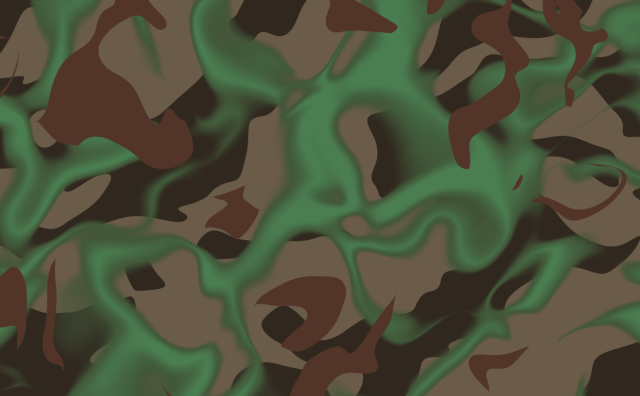
This pattern is drawn by a WebGL 1 fragment shader. Its source:

```glsl
precision highp float;

uniform vec2 u_resolution;

// axis: long direction; bodyFreq, veinFreq: cells per canvas height along and across it
// vein: how strongly the patches shrink to branching ribbons; level: threshold in deviations
struct Layer {
  vec2 axis;
  vec2 bodyFreq;
  vec2 veinFreq;
  float vein;
  float level;
  float seed;
};

const Layer BLACK_LAYER = Layer(vec2(0.99, 0.12), vec2(2.4, 4.8), vec2(1.0), 0.0, 0.22, 11.3);
const Layer GREEN_LAYER = Layer(vec2(0.85, 0.53), vec2(2.4, 3.0), vec2(3.0, 4.2), 2.0, -1.46, 47.7);
const Layer BROWN_LAYER = Layer(vec2(0.50, 0.87), vec2(2.5, 3.4), vec2(3.0, 4.4), 1.0, 0.44, 83.1);

const vec3 TAN = vec3(0.42, 0.36, 0.285);
const vec3 BLACK = vec3(0.19, 0.155, 0.12);
const vec3 BROWN = vec3(0.325, 0.205, 0.16);
const vec3 OLIVE = vec3(0.25, 0.33, 0.215);
const vec3 GREEN = vec3(0.29, 0.49, 0.315);

const float WARP_FREQ = 4.0;
const float WARP_AMOUNT = 0.045;
const float DETAIL = 0.35;        // weight of the finer octave
const float NOISE_GAIN = 4.65;    // brings the noise to unit deviation
const float HALO_SOFTNESS = 0.45; // fade of the green at its rim
const float CORE_DEPTH = 2.0;     // depth at which the green is brightest

vec2 hash22(vec2 p) {
  vec3 q = fract(p.xyx * vec3(0.1031, 0.1030, 0.0973));
  q += dot(q, q.yzx + 33.33);
  return fract((q.xx + q.yz) * q.zy);
}

float cornerSlope(vec2 cell, vec2 offset) {
  vec2 gradient = normalize(hash22(cell) * 2.0 - 0.999);
  return dot(gradient, offset);
}

// Gradient noise with zero mean and unit deviation
float noise(vec2 p) {
  vec2 i = floor(p);
  vec2 f = p - i;
  vec2 w = f * f * f * (f * (f * 6.0 - 15.0) + 10.0);
  vec2 e = vec2(1.0, 0.0);
  float low = mix(cornerSlope(i, f), cornerSlope(i + e.xy, f - e.xy), w.x);
  float high = mix(cornerSlope(i + e.yx, f - e.yx), cornerSlope(i + e.xx, f - e.xx), w.x);
  return NOISE_GAIN * mix(low, high, w.y);
}

float twoOctaves(vec2 p) {
  float sum = noise(p) + DETAIL * noise(p * 2.0 + vec2(17.3, 9.7));
  return sum / sqrt(1.0 + DETAIL * DETAIL);
}

// Positive inside the patches of a layer
float patchField(vec2 p, Layer layer) {
  vec2 w = p * WARP_FREQ + layer.seed;
  p += WARP_AMOUNT * vec2(noise(w), noise(w + 31.7));

  vec2 axis = normalize(layer.axis);
  vec2 q = vec2(dot(p, axis), dot(p, vec2(-axis.y, axis.x)));
  float body = twoOctaves(q * layer.bodyFreq + layer.seed);
  float vein = abs(twoOctaves(q * layer.veinFreq + layer.seed * 1.7));
  return body - layer.vein * vein - layer.level;
}

// Crisp mask with an edge about one pixel wide
float crispMask(vec2 p, Layer layer, float pixel) {
  float f = patchField(p, layer);
  vec2 slope = vec2(patchField(p + vec2(pixel, 0.0), layer),
                    patchField(p + vec2(0.0, pixel), layer)) - f;
  float width = max(length(slope), 1e-4);
  return smoothstep(-0.8, 0.8, f / width);
}

void main() {
  float pixel = 1.0 / u_resolution.y;
  vec2 p = gl_FragCoord.xy * pixel;

  // Crisp dark patches on the tan ground
  vec3 color = mix(TAN, BLACK, crispMask(p, BLACK_LAYER, pixel));

  // Sprayed green ribbons with an olive rim
  float depth = patchField(p, GREEN_LAYER);
  vec3 spray = mix(OLIVE, GREEN, smoothstep(0.0, CORE_DEPTH, depth));
  color = mix(color, spray, smoothstep(-HALO_SOFTNESS, HALO_SOFTNESS, depth));

  // Crisp brown branches on top
  color = mix(color, BROWN, crispMask(p, BROWN_LAYER, pixel));

  gl_FragColor = vec4(color, 1.0);
}
```
